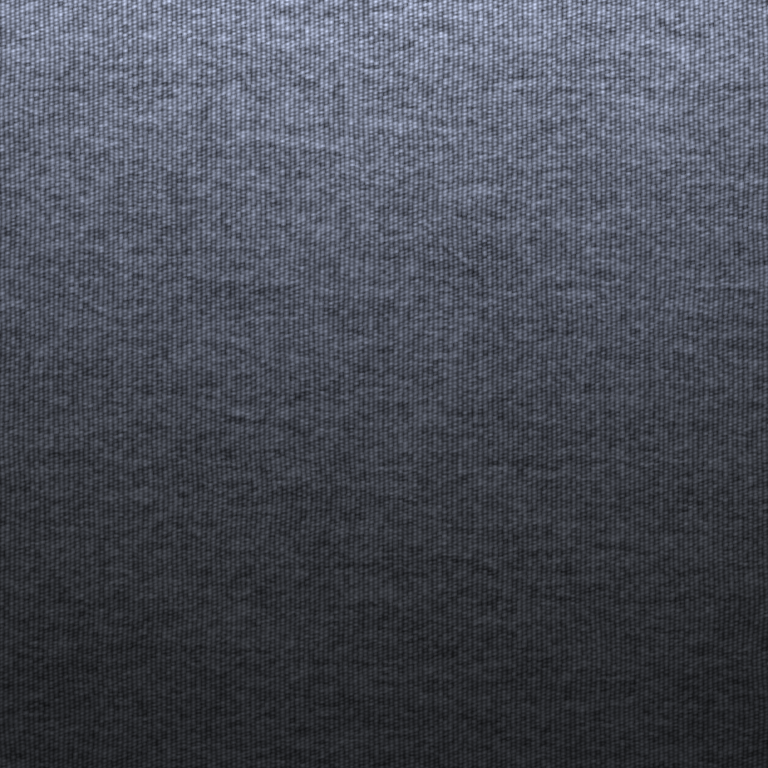
Reproduce this texture procedurally as a Shadertoy shader.

```glsl
// Slate blue woven cloth, lit from above and fading to charcoal below.
// Staggered yarn beads form the weave; stretched noise adds slubs and
// soft folds, and a loop scatters a few fine creases.

const float COLUMNS = 156.0;        // yarn columns across the canvas
const float ROWS = 204.0;           // beads along each column
const float BEAD_SLANT = -0.35;
const float BEAD_JITTER = 0.3;      // uneven bead height between columns
const float GROOVE_DEPTH = 0.19;
const float BEAD_DEPTH = 0.18;
const float YARN_VARIATION = 0.26;
const float FIBRE_STRENGTH = 0.42;
const float SLUB_STRENGTH = 0.34;
const float FOLD_STRENGTH = 0.10;
const float CREASE_STRENGTH = 0.27;
const int CREASES = 16;
const float LIGHT_BOTTOM = 0.142;
const float LIGHT_RANGE = 0.365;
const float LIGHT_CURVE = 1.55;
const vec3 DARK_TINT = vec3(1.0, 1.04, 1.13);
const vec3 LIGHT_TINT = vec3(1.0, 1.055, 1.21);
const float TAU = 6.2831853;

float hash(vec2 p) {
    vec3 q = fract(p.xyx * 0.1031);
    q += dot(q, q.yzx + 33.33);
    return fract((q.x + q.y) * q.z);
}

float noise(vec2 p) {
    vec2 i = floor(p), f = fract(p);
    f = f * f * (3.0 - 2.0 * f);
    float low = mix(hash(i), hash(i + vec2(1, 0)), f.x);
    float high = mix(hash(i + vec2(0, 1)), hash(i + vec2(1, 1)), f.x);
    return mix(low, high, f.y);
}

vec2 rotate(vec2 p, float angle) {
    float c = cos(angle), s = sin(angle);
    return vec2(c * p.x + s * p.y, c * p.y - s * p.x);
}

// Relief of the beads, columns and uneven yarn, centred on zero
float weave(vec2 p) {
    p.x += 0.004 * (noise(p * vec2(9.0, 14.0)) - 0.5);
    p.y += 0.006 * (noise(p * vec2(16.0, 10.0) + 40.0) - 0.5);
    float u = p.x * COLUMNS;
    float column = floor(u);
    float across = fract(u) - 0.5;
    float jitter = BEAD_JITTER * noise(vec2(column * 0.7, p.y * 30.0));
    float v = p.y * ROWS + 0.5 * mod(column, 2.0) + BEAD_SLANT * across + jitter;
    float groove = cos(TAU * across);
    float bead = -cos(TAU * v) * (0.65 + 0.35 * groove);
    float yarn = hash(vec2(column, floor(v)) + 7.0) - 0.5;
    float fibre = noise(p * vec2(190.0, 400.0) + 3.0) - 0.5;
    return GROOVE_DEPTH * groove + BEAD_DEPTH * bead
         + YARN_VARIATION * yarn + FIBRE_STRENGTH * fibre;
}

// Horizontal thick and thin threads at two scales
float slubs(vec2 p) {
    float fine = noise(p * vec2(38.0, 215.0) + 11.0) - 0.5;
    float coarse = noise(p * vec2(10.0, 110.0) + 83.0) - 0.5;
    return SLUB_STRENGTH * (0.65 * fine + 0.35 * coarse);
}

// Broad shallow undulations, mostly running down to the right
float folds(vec2 p) {
    vec2 bent = p + 0.05 * vec2(noise(p * 5.0), noise(p * 5.0 + 19.0));
    vec2 q = rotate(bent, -0.5);
    float wide = noise(q * vec2(4.0, 15.0) + 5.0) - 0.5;
    float small = noise(rotate(bent, -0.2) * vec2(13.0, 42.0) + 61.0) - 0.5;
    return FOLD_STRENGTH * (0.5 * wide + 0.7 * small);
}

// Fine ridges with a lit upper side and a shaded lower side
float creases(vec2 p) {
    float relief = 0.0;
    for (int i = 0; i < CREASES; i++) {
        vec2 seed = vec2(float(i) * 3.7, 21.0);
        vec2 centre = vec2(pow(hash(seed), 0.65), 0.2 + 0.78 * hash(seed + 4.0));
        float angle = -0.95 * pow(hash(seed + 9.0), 1.3);
        float reach = mix(0.03, 0.1, hash(seed + 13.0));
        float width = mix(0.003, 0.0065, hash(seed + 17.0));
        vec2 q = rotate(p - centre, angle);
        q.y += 0.012 * (noise(vec2(q.x * 18.0, float(i))) - 0.5);
        float side = q.y / width;
        float along = q.x / reach;
        relief += side * exp(-side * side - along * along)
                * mix(0.5, 1.5, hash(seed + 25.0));
    }
    return CREASE_STRENGTH * relief;
}

void mainImage(out vec4 fragColor, in vec2 fragCoord) {
    vec2 p = fragCoord / iResolution.y;
    vec2 uv = fragCoord / iResolution.xy;

    // Average four samples per pixel to smooth the weave
    float relief = 0.0;
    for (int i = 0; i < 4; i++) {
        vec2 offset = vec2(i % 2, i / 2) * 0.5 - 0.25;
        relief += 0.25 * weave((fragCoord + offset) / iResolution.y);
    }
    relief += slubs(p) + folds(p) + creases(p);

    // Vertical falloff of light, slightly dimmer toward both sides
    float light = LIGHT_BOTTOM + LIGHT_RANGE * pow(uv.y, LIGHT_CURVE);
    float side = 2.0 * uv.x - 1.0;
    light *= 1.02 - 0.08 * side * side;

    float tone = light * max(1.0 + relief, 0.2);
    vec3 tint = mix(DARK_TINT, LIGHT_TINT, smoothstep(0.14, 0.32, light));
    fragColor = vec4(clamp(tone * tint, 0.0, 1.0), 1.0);
}
```
